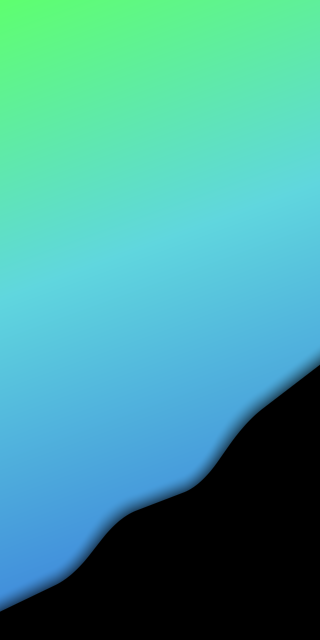
Reproduce this background procedurally as a Shadertoy shader.

```glsl
// A tilted green-cyan-blue gradient above a black, rolling slope with a soft shadow.
// The slope is a line bent by smooth ramps; its gradient turns the height
// difference into a distance, used for both the edge and the shadow.

#define TILT 0.349          // gradient tilt in radians
#define MID_STOP 0.395      // gradient position of cyan
#define END_STOP 0.80       // gradient position of blue
#define BEND_RADIUS 0.054   // half width of each rounded bend
#define SHADOW_RADIUS 0.05
#define SHADOW_OFFSET 0.004
#define BASE_HEIGHT 0.0885  // slope height at the left edge
#define BASE_SLOPE 0.48

const vec3 GREEN = vec3(0.37, 1.00, 0.435);
const vec3 CYAN  = vec3(0.375, 0.84, 0.87);
const vec3 BLUE  = vec3(0.255, 0.555, 0.86);

// Bend positions and the change of slope at each
const vec4 BEND_X = vec4(0.2266, 0.3724, 0.6276, 0.768);
const vec4 BEND_CHANGE = vec4(0.80, -0.897, 1.047, -0.664);

// Height (x) and slope (y) of a ramp with a quadratic bend at zero
vec2 smoothRamp(float x) {
    float k = clamp(x + BEND_RADIUS, 0.0, 2.0 * BEND_RADIUS);
    float height = k * k / (4.0 * BEND_RADIUS) + max(x - BEND_RADIUS, 0.0);
    return vec2(height, k / (2.0 * BEND_RADIUS));
}

// Approximate signed distance, positive above the slope
float hillDistance(vec2 p) {
    vec2 hill = vec2(BASE_HEIGHT + BASE_SLOPE * p.x, BASE_SLOPE);
    for (int i = 0; i < 4; i++) {
        hill += BEND_CHANGE[i] * smoothRamp(p.x - BEND_X[i]);
    }
    return (p.y - hill.x) / sqrt(1.0 + hill.y * hill.y);
}

// Three-stop gradient starting in the upper left corner
vec3 sky(vec2 p, float top) {
    vec2 axis = vec2(sin(TILT), cos(TILT));
    float t = dot(vec2(p.x, top - p.y), axis) / dot(vec2(1.0, top), axis);
    vec3 upper = mix(GREEN, CYAN, clamp(t / MID_STOP, 0.0, 1.0));
    return mix(upper, BLUE, clamp((t - MID_STOP) / (END_STOP - MID_STOP), 0.0, 1.0));
}

void mainImage(out vec4 fragColor, in vec2 fragCoord) {
    float pixel = 1.0 / iResolution.x;
    vec2 p = fragCoord * pixel;
    float top = iResolution.y * pixel;

    // Shadow, then the antialiased black slope
    float d = hillDistance(p);
    float light = smoothstep(-SHADOW_RADIUS, SHADOW_RADIUS, d - SHADOW_OFFSET);
    float aboveHill = smoothstep(-0.7 * pixel, 0.7 * pixel, d);
    fragColor = vec4(sky(p, top) * light * aboveHill, 1.0);
}
```
